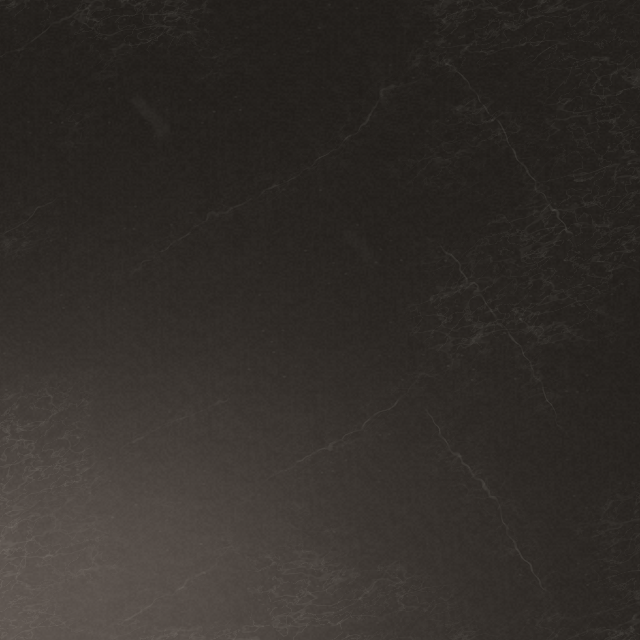
Give the GLSL for this texture, as a Shadertoy shader.

```glsl
// Dark honed slate lit by a warm glow from the lower left corner.
// Warped hairline cracks, patchy wisps cut from noise contours, soft smudges,
// sparse specks and a fine grain are added to the base tone.

#define BASE_TONE vec3(0.137, 0.124, 0.111)
#define GLOW_TONE vec3(0.240, 0.220, 0.211)
#define VEIN_TONE vec3(0.98, 1.0, 0.96)
#define GLOW_SIZE vec2(0.68, 0.45)
#define CRACK_COUNT 12
#define CRACK_WIDTH 0.0015
#define CRACK_GAIN 0.058
#define WISP_GAIN 0.062
#define SMUDGE_GAIN 0.024
#define SPECK_GAIN 0.050
#define GRAIN_GAIN 0.026

float hash(vec2 p) {
    return fract(sin(dot(p, vec2(127.1, 311.7))) * 43758.5453);
}

float noise(vec2 p) {
    vec2 cell = floor(p), f = fract(p);
    f = f * f * (3.0 - 2.0 * f);
    float low = mix(hash(cell), hash(cell + vec2(1, 0)), f.x);
    float high = mix(hash(cell + vec2(0, 1)), hash(cell + vec2(1, 1)), f.x);
    return mix(low, high, f.y);
}

float fbm(vec2 p) {
    float sum = 0.0, gain = 0.53;
    for (int i = 0; i < 4; i++) {
        sum += gain * noise(p);
        p = mat2(1.6, 1.2, -1.2, 1.6) * p + 7.3;
        gain *= 0.5;
    }
    return sum;
}

vec2 rotate(vec2 p, float angle) {
    float c = cos(angle), s = sin(angle);
    return vec2(c * p.x + s * p.y, c * p.y - s * p.x);
}

// Evenly spread positions from a low-discrepancy sequence
vec2 scatter(float i) {
    return fract(0.5 + i * vec2(0.7549, 0.5698));
}

// x: crack lines, y: wide halo around them
vec2 cracks(vec2 uv) {
    vec2 warp = vec2(fbm(uv * 9.0), fbm(uv * 9.0 + 31.0)) - 0.5;
    vec2 jitter = vec2(noise(uv * 85.0), noise(uv * 85.0 + 17.0)) - 0.5;
    vec2 p = uv + 0.05 * warp + 0.008 * jitter;
    float broken = smoothstep(0.25, 0.7, noise(uv * 70.0 + 5.0));
    float line = 0.0, halo = 0.0;
    for (int i = 1; i <= CRACK_COUNT; i++) {
        float id = float(i), r = hash(vec2(id, 3.7));
        bool steep = i % 4 == 3;
        float angle = steep ? -1.08 + 0.15 * r : 0.45 + 0.22 * r;
        vec2 q = rotate(p - scatter(id), angle);
        float span = steep ? 0.21 : 0.08 + 0.12 * r;
        float fade = 1.0 - smoothstep(0.65 * span, span, abs(q.x));
        float power = steep ? 1.0 : 0.45 + 0.4 * r;
        float stroke = 1.0 - smoothstep(0.3 * CRACK_WIDTH, 1.6 * CRACK_WIDTH, abs(q.y));
        line = max(line, stroke * fade * power);
        halo = max(halo, exp(-abs(q.y) * 34.0) * fade * power);
    }
    return vec2(line * mix(0.3, 1.0, broken), halo);
}

// Thin contour lines of stretched noise
float wisps(vec2 uv, vec2 stretch, float angle) {
    vec2 p = rotate(uv, angle) + 0.05 * (fbm(uv * 8.0) - 0.5);
    float contour = abs(fbm(p * stretch) - 0.5);
    return 1.0 - smoothstep(0.0, 0.045, contour);
}

float smudges(vec2 uv) {
    float sum = 0.0;
    for (int i = 0; i < 3; i++) {
        vec2 center = vec2(0.235, 0.82) + float(i) * vec2(0.33, -0.21);
        vec2 q = rotate(uv - center + 0.012 * (noise(uv * 40.0) - 0.5), -0.95);
        q.x -= clamp(q.x, -0.03, 0.03);
        sum += (1.0 - smoothstep(0.004, 0.014, length(q))) * (1.0 - 0.35 * float(i));
    }
    return sum;
}

float specks(vec2 uv) {
    vec2 p = uv * 55.0, cell = floor(p);
    vec2 center = 0.25 + 0.5 * vec2(hash(cell), hash(cell + 9.0));
    float dotShape = 1.0 - smoothstep(0.03, 0.14, length((fract(p) - center) * vec2(0.7, 1.0)));
    return dotShape * step(0.88, hash(cell + 23.0));
}

void mainImage(out vec4 fragColor, in vec2 fragCoord) {
    vec2 uv = fragCoord / iResolution.y;

    // Corner glow with a slightly mottled falloff
    vec2 reach = uv / GLOW_SIZE;
    float glow = exp(-dot(reach, reach) + 0.22 * (fbm(uv * 5.0) - 0.5));
    vec3 color = BASE_TONE + GLOW_TONE * glow;

    // Worn patches gather near the cracks and leave a calm zone left of center
    vec2 crack = cracks(uv);
    float calm = smoothstep(0.06, 0.42, length(uv - vec2(0.34, 0.56)));
    float patches = smoothstep(0.43, 0.66, fbm(uv * vec2(4.0, 6.0) + 2.0));
    float worn = max(patches * calm, 0.6 * crack.y);
    float wisp = 0.6 * wisps(uv, vec2(15.0, 40.0), 0.22)
               + 0.6 * wisps(uv + 4.0, vec2(42.0, 70.0), 0.6);

    // Surface marks
    float relief = CRACK_GAIN * crack.x;
    relief += WISP_GAIN * worn * (wisp + 0.06);
    relief += SMUDGE_GAIN * smudges(uv);
    relief += SPECK_GAIN * specks(uv) * noise(uv * 12.0);
    relief += GRAIN_GAIN * (noise(uv * 340.0) - 0.5);
    relief += 0.018 * (fbm(uv * vec2(70.0, 100.0)) - 0.5);

    fragColor = vec4(color + VEIN_TONE * relief, 1.0);
}
```
